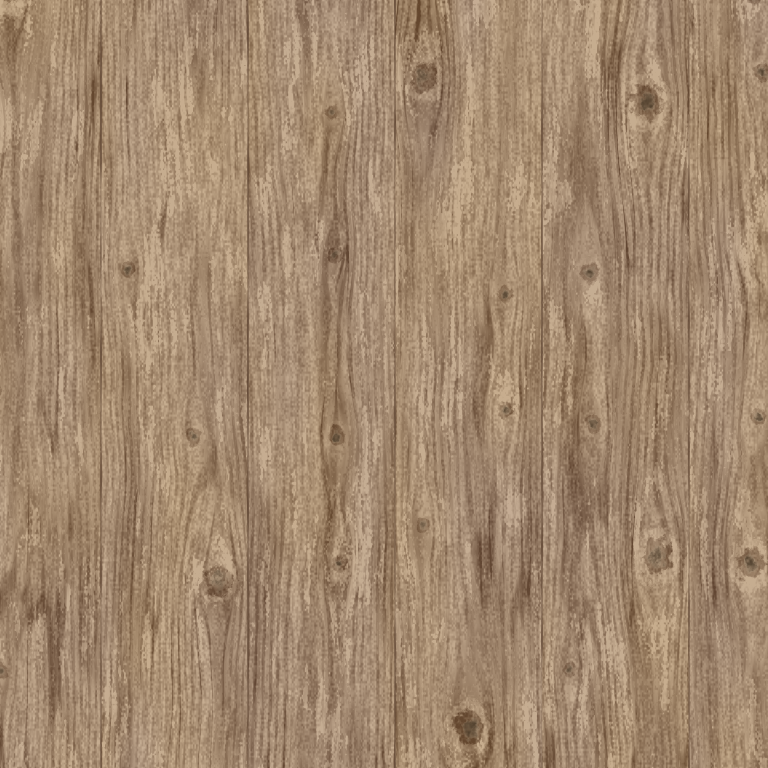
Reproduce this texture procedurally as a Shadertoy shader.

```glsl
// Weathered vertical wooden planks with ring grain, worn streaks and knots.

const float PITCH = 0.1914;      // plank width
const float FIRST_SEAM = 0.1315; // position of a seam from the left
const float KNOT_ROW = 0.19;     // height of the cell that may hold a knot
const float TAU = 6.2831853;

const vec3 DARK_WOOD = vec3(0.42, 0.31, 0.22);
const vec3 LIGHT_WOOD = vec3(0.73, 0.63, 0.52);
const vec3 KNOT_CORE = vec3(0.29, 0.23, 0.16);
const vec3 SEAM_COLOR = vec3(0.36, 0.26, 0.19);

struct Knots {
    float bend; // sideways shift of the grain
    float core; // dark centre
    float rim;  // brown ring
    float halo; // pale worn collar
};

float hash(vec2 p) {
    vec3 q = fract(p.xyx * 0.1031);
    q += dot(q, q.yzx + 33.33);
    return fract((q.x + q.y) * q.z);
}

float noise(vec2 p) {
    vec2 i = floor(p), f = fract(p);
    f = f * f * (3.0 - 2.0 * f);
    float low = mix(hash(i), hash(i + vec2(1, 0)), f.x);
    float high = mix(hash(i + vec2(0, 1)), hash(i + vec2(1, 1)), f.x);
    return mix(low, high, f.y);
}

float fbm(vec2 p) {
    float sum = 0.0, amp = 0.5;
    for (int i = 0; i < 5; i++) {
        sum += amp * noise(p);
        p = p * 2.07 + 13.7;
        amp *= 0.55;
    }
    return sum / 1.055;
}

// Gathers the knots of one plank near p; p.x is measured from its middle.
Knots knotsNear(vec2 p, float plank) {
    Knots k = Knots(0.0, 0.0, 0.0, 0.0);
    float row = floor(p.y / KNOT_ROW);
    for (int j = -1; j <= 1; j++) {
        vec2 cell = vec2(plank * 7.0 + 61.0, row + float(j) + 23.0);
        if (hash(cell + 5.3) > 0.75) continue;
        float size = hash(cell + 9.1);
        float radius = mix(0.007, 0.016, size * size);
        vec2 center = vec2((hash(cell) - 0.5) * PITCH * 0.72,
                           (row + float(j) + mix(0.2, 0.8, hash(cell + 2.7))) * KNOT_ROW);
        vec2 d = p - center;
        vec2 g = d / (radius * vec2(2.8, 7.0));
        k.bend += 0.88 * d.x * exp(-dot(g, g));

        float ragged = fbm(p * 110.0 + cell) - 0.5;
        float dist = length(d * vec2(1.0, 0.85)) / radius + ragged * 1.5;
        float mottle = 0.45 + 0.55 * noise(p * 260.0);
        k.core = max(k.core, (1.0 - smoothstep(0.1, 0.95, dist)) * mottle);
        k.rim = max(k.rim, 1.0 - smoothstep(0.1, 0.45, abs(dist - 1.0)));
        k.halo = max(k.halo, size * (1.0 - smoothstep(0.2, 0.5, abs(dist - 1.75))));
    }
    return k;
}

// Distance from the tree's heart; cutting at a varying depth makes arches.
float ringDistance(float x, float y, float seed) {
    float depth = 0.06 * noise(vec2(y * 2.0, seed + 4.0));
    return length(vec2(x, depth));
}

// Crisp dark late-wood lines, 0 to 1, broken up along their length.
float grainLines(float ring, vec2 p) {
    float jitter = 0.8 * noise(p * vec2(32.0, 3.0)) + 0.22 * noise(p * vec2(160.0, 40.0));
    float wave = 0.5 + 0.5 * cos(TAU * (ring * 112.0 + jitter));
    return smoothstep(0.42, 0.92, wave) * mix(0.55, 1.2, noise(p * vec2(190.0, 45.0)));
}

// Sparse thin dark cracks that follow the grain.
float cracks(vec2 p) {
    float ridge = abs(noise(p * vec2(75.0, 4.5)) - 0.5);
    float present = smoothstep(0.5, 0.66, fbm(p * vec2(22.0, 7.0) + 83.0));
    return (1.0 - smoothstep(0.02, 0.09, ridge)) * present;
}

vec3 plankColor(vec2 p, float plank) {
    float seed = plank * 17.3 + 90.0;
    Knots k = knotsNear(p, plank);

    // Grain coordinate: gentle waver, opened up around knots
    float waver = 0.016 * (noise(vec2(p.y * 3.0, seed)) - 0.5)
                + 0.005 * (noise(vec2(p.y * 13.0, seed)) - 0.5);
    float x = p.x - k.bend + waver;
    float heartX = x - (hash(vec2(seed, 3.0)) - 0.5) * 0.09;
    vec2 g = vec2(x + seed, p.y + 7.0);

    float lines = grainLines(ringDistance(heartX, p.y, seed), g);
    float lineStrength = smoothstep(0.3, 0.65, fbm(g * vec2(18.0, 3.5) + 31.0));
    float fibre = noise(g * vec2(370.0, 32.0)) - 0.5;
    float grit = noise((p + vec2(seed, 7.0)) * vec2(480.0, 340.0)) - 0.5;

    // Ragged brown streaks gather along the heart; pale scuffs lie on top
    float heart = exp(-heartX * heartX / 0.0003);
    float wearField = fbm(g * vec2(32.0, 4.0)) + 0.1 * heart + 0.2 * fibre + 0.12 * grit;
    float worn = smoothstep(0.54, 0.64, wearField);
    float scuff = smoothstep(0.62, 0.68, fbm(g * vec2(55.0, 12.0) + 57.0) + 0.12 * (grit + fibre));

    float tone = 0.86 + 0.05 * (hash(vec2(seed, 8.0)) - 0.5);
    tone -= 0.36 * lines * mix(0.35, 1.0, lineStrength);
    tone -= 0.27 * worn + 0.4 * cracks(g);
    tone += 0.4 * fibre + 0.46 * grit + 0.26 * scuff;
    tone += 0.28 * k.halo - 0.35 * k.rim;

    vec3 color = mix(DARK_WOOD, LIGHT_WOOD, clamp(tone, -0.1, 1.15));
    color += vec3(0.006, 0.002, -0.014) * (noise(g * vec2(20.0, 6.0)) - 0.5) * 2.0;
    return mix(color, KNOT_CORE, 0.9 * k.core);
}

void mainImage(out vec4 fragColor, in vec2 fragCoord) {
    vec2 uv = fragCoord / iResolution.y;
    float across = (uv.x - FIRST_SEAM) / PITCH;
    vec2 p = vec2((fract(across) - 0.5) * PITCH, uv.y);
    vec3 color = plankColor(p, floor(across));

    // Thin uneven seam between planks
    float edge = 0.5 * PITCH - abs(p.x);
    float seam = 1.0 - smoothstep(0.0003, 0.002, edge);
    float wear = noise(vec2(uv.y * 24.0, floor(across + 0.5) + 40.0));
    color = mix(color, SEAM_COLOR, seam * mix(0.1, 0.85, wear));
    fragColor = vec4(color, 1.0);
}
```
